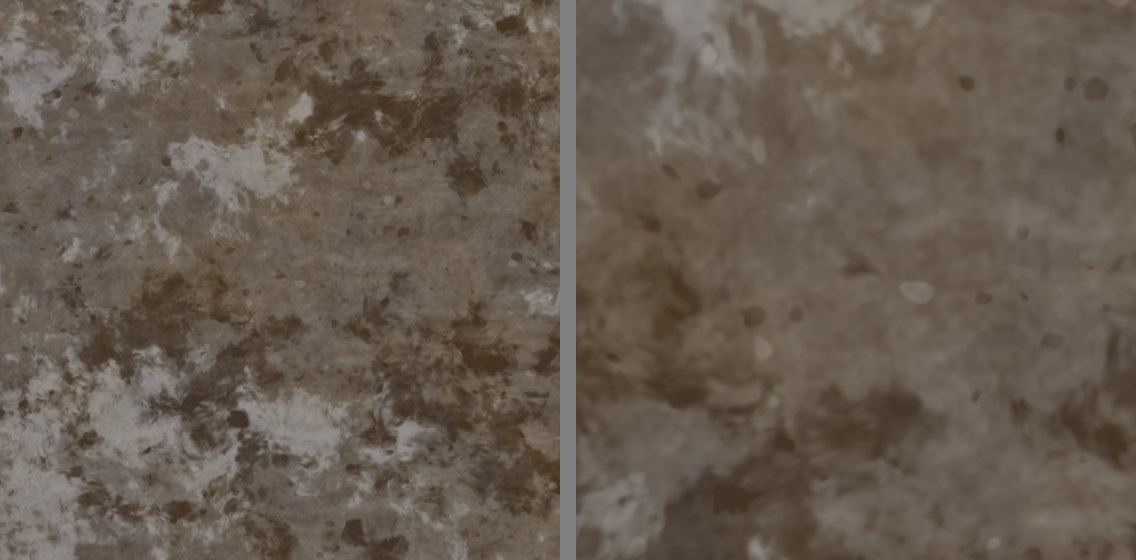
Left, the full canvas; right, a detail of the centre.
Reproduce this texture procedurally as a Shadertoy shader.

```glsl
float hash(vec2 p) {
    return fract(sin(dot(p, vec2(127.1, 311.7))) * 43758.5453);
}

// Smooth value noise in -1..1
float noise(vec2 p) {
    vec2 cell = floor(p), f = fract(p);
    f = f * f * f * (f * (f * 6.0 - 15.0) + 10.0);
    float low = mix(hash(cell), hash(cell + vec2(1, 0)), f.x);
    float high = mix(hash(cell + vec2(0, 1)), hash(cell + 1.0), f.x);
    return 2.0 * mix(low, high, f.y) - 1.0;
}

float fbm(vec2 p, float gain, int octaves) {
    float sum = 0.0, amplitude = 1.0;
    for (int i = 0; i < octaves; i++) {
        sum += amplitude * noise(p);
        p = mat2(0.8, 0.6, -0.6, 0.8) * p * 2.0 + 17.3;
        amplitude *= gain;
    }
    return sum;
}

// Scattered ragged spots, at most one per grid cell
float spots(vec2 p, float density, float raggedness) {
    vec2 cell = floor(p);
    vec2 center = 0.35 + 0.3 * vec2(hash(cell + 3.7), hash(cell + 9.1));
    float radius = mix(0.1, 0.25, hash(cell + 5.3));
    float d = length((fract(p) - center) * vec2(0.85, 1.1)) + 0.07 * raggedness;
    return step(hash(cell + 1.9), density) * smoothstep(radius + 0.06, radius - 0.08, d);
}

void mainImage(out vec4 fragColor, in vec2 fragCoord) {
    vec2 uv = fragCoord / iResolution.y;
    vec2 warp = vec2(fbm(uv * 9.0 + 4.0, 0.55, 4), fbm(uv * 9.0 + 31.0, 0.55, 4));
    vec2 p = uv + 0.012 * warp;

    // Weathering is strongest on the left
    float weathered = smoothstep(0.8, 0.35, uv.x + 0.12 * noise(uv * 4.0 + 8.0));

    // Mottling, horizontal brushing and fine grain
    float mottle = fbm(p * 22.0 + 50.0, 0.75, 4);
    float streak = noise(p * vec2(7, 65) + 12.0) + 0.7 * noise(p * vec2(19, 130) + 70.0);
    float grain = noise(uv * 165.0) + 0.5 * noise(uv * vec2(210, 120) + 40.0);

    // Pale crust and rusty stains with ragged edges
    float crust = fbm(p * 4.5 + 20.0, 0.62, 6) + 0.5 * mottle + 0.5 * weathered - 0.35;
    float pale = smoothstep(0.1, 0.95, crust);
    float stain = fbm(p * 5.0 + 83.0, 0.6, 6) - 0.4 * mottle;
    float rust = smoothstep(0.2, 0.95, stain);

    float tone = 1.7 * pale - 1.3 * rust + 0.42 * mottle + 0.2 * grain - 0.05;
    tone += streak * mix(0.32, 0.18, weathered);

    // Dark pits and small light chips
    tone -= 1.5 * spots(p * 15.0 + 6.0, 0.16, mottle);
    tone -= 1.0 * spots(p * 38.0 + 2.0, 0.12, mottle);
    tone += 1.1 * spots(p * 33.0 + 14.0, 0.06, mottle);
    tone = clamp(tone, -2.1, 2.4);

    // Brown to grey ramp with ochre and cool tints
    vec3 color = vec3(0.412, 0.368, 0.324) + tone * vec3(0.071, 0.078, 0.083);
    float ochre = 0.7 * fbm(p * 6.0 + 140.0, 0.6, 4) - 0.7 * pale + 0.14;
    color += ochre * vec3(0.012, 0.001, -0.022);
    fragColor = vec4(color, 1.0);
}
```
